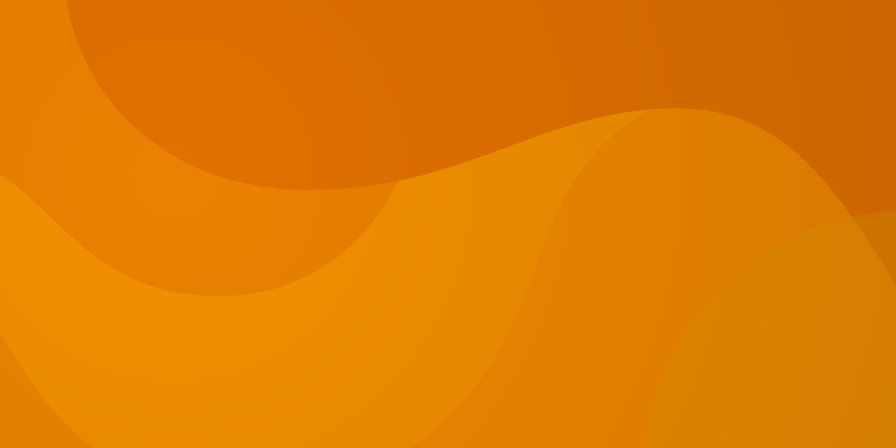
Give the GLSL for this background, as a Shadertoy shader.

```glsl
#define TOP_COLOR vec3(0.885, 0.443, 0.0)
#define BAND_COLOR vec3(0.950, 0.566, 0.0)
#define BOWL_COLOR vec3(0.922, 0.507, 0.0)
#define SLOPE_COLOR vec3(0.940, 0.532, 0.0)
#define CORNER_COLOR vec3(0.930, 0.518, 0.0)
#define GOLD_COLOR vec3(0.900, 0.580, 0.0)
#define GOLD_ALPHA 0.35
#define LIGHT_CENTER vec2(0.39, 0.61)
#define LIGHT_FALLOFF 0.06
#define DISC_CENTER vec2(2.031, -0.068)
#define DISC_RADIUS 0.598

// Point on a cubic Bezier curve
vec2 bezier(vec2 a, vec2 b, vec2 c, vec2 d, float t) {
    float s = 1.0 - t;
    return s * s * s * a + 3.0 * s * s * t * b + 3.0 * s * t * t * c + t * t * t * d;
}

// Signed distance estimate, positive above a curve that advances in x;
// tangents extend the curve past both ends
float aboveCurve(vec2 p, vec2 a, vec2 b, vec2 c, vec2 d) {
    float low = 0.0, high = 1.0;
    for (int i = 0; i < 18; i++) {
        float middle = 0.5 * (low + high);
        if (bezier(a, b, c, d, middle).x < p.x) low = middle;
        else high = middle;
    }
    float t = 0.5 * (low + high), s = 1.0 - t;
    vec2 tangent = normalize(s * s * (b - a) + 2.0 * s * t * (c - b) + t * t * (d - c));
    return dot(p - bezier(a, b, c, d, t), vec2(-tangent.y, tangent.x));
}

// Long wave: valley on the left, crest on the right
float aboveWave(vec2 p) {
    vec2 valley = vec2(0.690, 0.576), crest = vec2(1.510, 0.758);
    if (p.x < valley.x)
        return aboveCurve(p, vec2(0.148, 1.0), vec2(0.182, 0.786), vec2(0.365, 0.576), valley);
    if (p.x < crest.x)
        return aboveCurve(p, valley, vec2(1.042, 0.576), vec2(1.211, 0.758), crest);
    return aboveCurve(p, crest, vec2(1.740, 0.758), vec2(1.854, 0.604), vec2(2.0, 0.362));
}

// Rounded bowl hanging below the wave
float aboveBowl(vec2 p) {
    vec2 bottom = vec2(0.490, 0.339);
    if (p.x < bottom.x)
        return aboveCurve(p, vec2(0.0, 0.609), vec2(0.130, 0.536), vec2(0.208, 0.339), bottom);
    return aboveCurve(p, bottom, vec2(0.677, 0.339), vec2(0.820, 0.448), vec2(0.888, 0.596));
}

// Antialiased coverage of the positive side
float cover(float signedDistance) {
    return clamp(signedDistance * iResolution.y + 0.5, 0.0, 1.0);
}

void mainImage(out vec4 fragColor, in vec2 fragCoord) {
    vec2 p = fragCoord / iResolution.xy * vec2(2.0, 1.0);

    float slope = aboveCurve(p, vec2(0.917, 0.0), vec2(1.263, 0.245),
                             vec2(1.138, 0.583), vec2(1.448, 0.753));
    float corner = aboveCurve(p, vec2(0.0, 0.258), vec2(0.057, 0.161),
                              vec2(0.125, 0.057), vec2(0.221, -0.010));

    // Layers below the wave
    vec3 color = mix(BAND_COLOR, BOWL_COLOR, cover(aboveBowl(p)));
    color = mix(color, SLOPE_COLOR, cover(-slope));
    color = mix(color, CORNER_COLOR, cover(-corner));

    // Darker field above the wave, then the translucent disc
    color = mix(color, TOP_COLOR, cover(aboveWave(p)));
    float disc = cover(DISC_RADIUS - distance(p, DISC_CENTER));
    color = mix(color, GOLD_COLOR, GOLD_ALPHA * disc);

    // Soft light fading from the left
    color *= 1.0 - LIGHT_FALLOFF * distance(p, LIGHT_CENTER);
    fragColor = vec4(color, 1.0);
}
```
